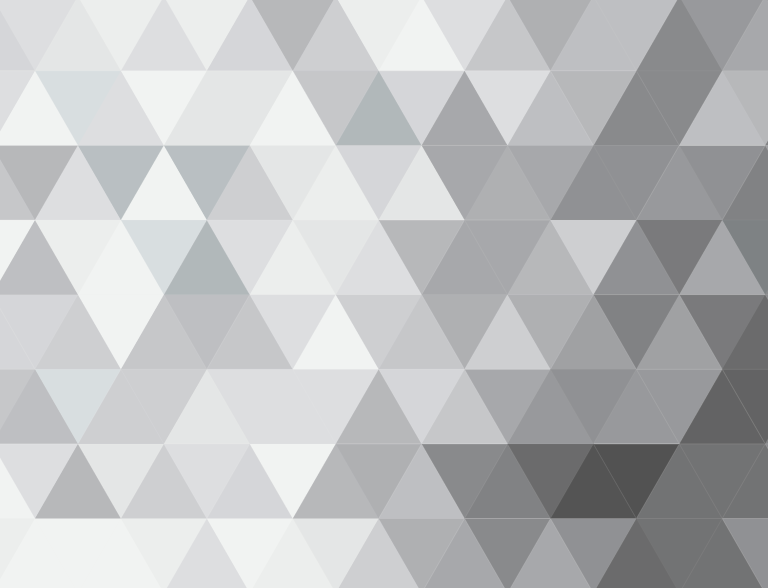
Give the GLSL for this background, as a Shadertoy shader.

```glsl
// Grey mosaic of equilateral triangles, about nine across and eight rows down.
// A skewed lattice finds each triangle; its flat tone is a smooth shade field
// (pale left, dark lower right) plus a hash, with faint pale seams on some edges.

#define ROW_HEIGHT 0.1269              // all lengths are in canvas heights
#define SIDE 0.1461
#define ANCHOR vec2(0.0595, 0.1182)    // one lattice vertex
#define VARIATION 0.30                 // tone spread between triangles
#define TONE_STEP 0.03                 // spacing of the grey levels
#define SHADOW_CENTER vec2(1.06, 0.17)
#define SHADOW_DEPTH 0.28
#define SHADOW_SPREAD 0.08
#define SEAM_WIDTH 0.0012
#define SEAM_STRENGTH 0.5
#define SAMPLES 4

float hash(vec2 p) {
    return fract(sin(dot(p, vec2(127.1, 311.7))) * 43758.5453);
}

// Canvas position to skewed lattice coordinates, and back
vec2 toLattice(vec2 p) {
    vec2 q = (p - ANCHOR) / vec2(SIDE, ROW_HEIGHT);
    return vec2(q.x - 0.5 * q.y, q.y);
}

vec2 toCanvas(vec2 q) {
    return ANCHOR + vec2(q.x + 0.5 * q.y, q.y) * vec2(SIDE, ROW_HEIGHT);
}

// Large-scale shading: darker to the right, darkest in one soft patch
float shadeField(vec2 p) {
    vec2 d = p - SHADOW_CENTER;
    return 0.885 - 0.16 * p.x * p.x
         - SHADOW_DEPTH * exp(-dot(d, d) / SHADOW_SPREAD);
}

// Neutral darks, slightly blue middles, faintly green lights
vec3 tintedGrey(float tone, float pick) {
    vec3 cool = mix(vec3(-0.004, 0.0, 0.010), vec3(-0.025, 0.0, 0.010), step(0.94, pick));
    vec3 pale = vec3(-0.004, 0.004, -0.001);
    vec3 tint = mix(cool, pale, smoothstep(0.86, 0.91, tone));
    return vec3(tone) + tint * smoothstep(0.35, 0.6, tone);
}

vec3 triangleColor(vec2 p) {
    vec2 q = toLattice(p);
    vec2 cell = floor(q);
    vec2 f = q - cell;
    float down = step(1.0, f.x + f.y);
    vec2 middle = toCanvas(cell + (1.0 + down) / 3.0);
    vec2 id = cell + down * vec2(37.0, 59.0);
    float tone = shadeField(middle) + VARIATION * (hash(id) - 0.5);
    tone = floor(tone / TONE_STEP + 0.5) * TONE_STEP;
    return tintedGrey(clamp(tone, 0.32, 0.95), hash(id + 17.3));
}

// Uneven hairlines along the three families of edges
float seamCover(vec2 p, float pixel) {
    vec2 q = toLattice(p);
    vec3 axes = vec3(q.y, q.x, q.x + q.y);
    vec3 along = vec3(q.x, q.y, q.y);
    float width = max(SEAM_WIDTH, pixel);
    float cover = 0.0;
    for (int i = 0; i < 3; i++) {
        float line = floor(axes[i] + 0.5);
        float dist = abs(axes[i] - line) * ROW_HEIGHT;
        float wear = hash(vec2(line, floor(along[i]) + 31.0 * float(i)));
        float strength = wear * (i == 0 ? 1.0 : 0.5);
        cover = max(cover, strength * (1.0 - smoothstep(0.0, width, dist)));
    }
    return cover * SEAM_STRENGTH * SEAM_WIDTH / width;
}

void mainImage(out vec4 fragColor, in vec2 fragCoord) {
    float pixel = 1.0 / iResolution.y;

    // Average a grid of samples for smooth triangle edges
    vec3 color = vec3(0.0);
    for (int j = 0; j < SAMPLES; j++) {
        for (int i = 0; i < SAMPLES; i++) {
            vec2 offset = (vec2(float(i), float(j)) + 0.5) / float(SAMPLES) - 0.5;
            color += triangleColor((fragCoord + offset) * pixel);
        }
    }
    color /= float(SAMPLES * SAMPLES);

    color = mix(color, vec3(0.93), seamCover(fragCoord * pixel, pixel));
    fragColor = vec4(color, 1.0);
}
```
